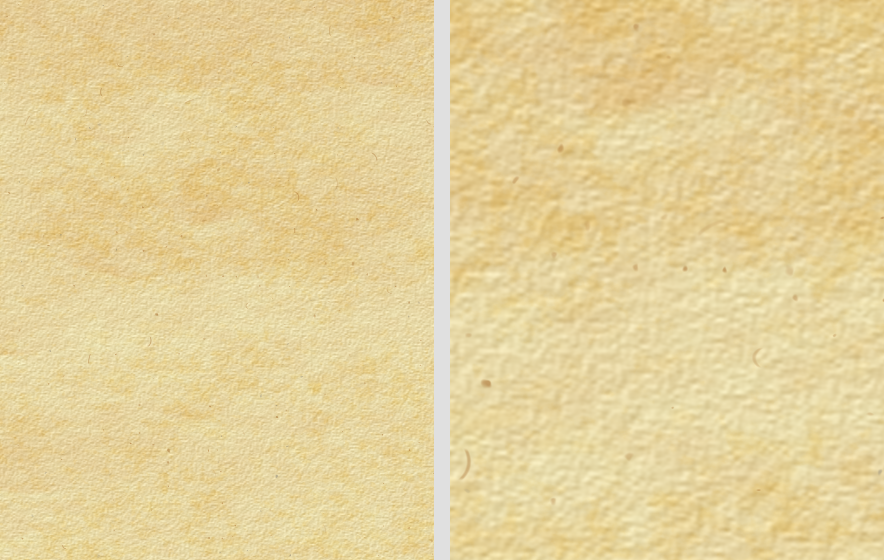
Left, the full canvas; right, a detail of the centre.
A Shadertoy shader for this texture:

```glsl
// Aged cream paper: cloudy tan and cream tones with soft bowl-shaped creases,
// ochre foxing flecks, a fine embossed grain, and scattered specks and fibres.
// Layered value noise gives the tones; loops of hashed shapes add the details.

#define TAN vec3(0.886, 0.780, 0.570)
#define CREAM vec3(0.912, 0.866, 0.675)
#define STAIN_SHIFT vec3(-0.008, -0.042, -0.110)
#define FIBRE_COLOR vec3(0.68, 0.47, 0.23)
#define GREY_SPECK vec3(0.60, 0.57, 0.49)
#define GRAIN_SCALE 330.0
#define GRAIN_DEPTH 0.092
#define CLOUD_CONTRAST 0.80
#define CREASE_DEPTH 0.52
#define CREASES 13
#define FIBRES 22
#define SPECK_CELLS 42.0

float hash(vec2 p) {
    vec3 a = fract(vec3(p.xyx) * 0.1031);
    a += dot(a, a.yzx + 33.33);
    return fract((a.x + a.y) * a.z);
}

vec2 hash2(vec2 p) {
    return vec2(hash(p + 17.3), hash(p + 71.9));
}

float noise(vec2 p) {
    vec2 i = floor(p), f = fract(p);
    f = f * f * (3.0 - 2.0 * f);
    return mix(mix(hash(i), hash(i + vec2(1, 0)), f.x),
               mix(hash(i + vec2(0, 1)), hash(i + vec2(1, 1)), f.x), f.y);
}

float fbm(vec2 p) {
    float sum = 0.0, amp = 0.5;
    for (int i = 0; i < 5; i++) {
        sum += amp * noise(p);
        p = mat2(1.6, 1.2, -1.2, 1.6) * p + 5.7;
        amp *= 0.5;
    }
    return sum / 0.97;
}

// Shadow above each curved edge, a narrower highlight below it
float creases(vec2 p, float aspect) {
    float sum = 0.0;
    float wobble = 0.035 * (fbm(p * 9.0) - 0.5);
    for (int i = 0; i < CREASES; i++) {
        vec2 id = vec2(float(i), 4.0);
        vec2 r = hash2(id);
        vec2 c = vec2(r.x * aspect, (float(i) + r.y) / float(CREASES));
        float halfWidth = mix(0.06, 0.14, hash(id + 9.0));
        float x = (p.x - c.x) / halfWidth;
        float tilt = hash(id + 23.0) - 0.4;
        float d = p.y - c.y - wobble - halfWidth * (0.22 * x * x + 0.4 * tilt * x);
        float shade = mix(0.6 * exp(min(d, 0.0) / 0.022),
                          -exp(-max(d, 0.0) / 0.035), smoothstep(-0.005, 0.006, d));
        sum += shade * exp(-1.6 * x * x) * mix(0.4, 1.0, hash(id + 41.0));
    }
    return sum;
}

// Rust spot with a ragged rim
float blot(vec2 p, vec2 c, float radius) {
    float d = length(p - c) / radius + 1.6 * (fbm(p * 60.0) - 0.5);
    return 1.0 - smoothstep(0.1, 1.2, d);
}

// Height difference towards the light at the upper left
float emboss(vec2 p) {
    return noise(p) - noise(p + vec2(-0.5, 0.9));
}

// Small dots on a jittered grid, denser along a faint vertical fold
vec2 specks(vec2 p, float aspect) {
    vec2 cell = floor(p * SPECK_CELLS), r = hash2(cell);
    vec2 d = fract(p * SPECK_CELLS) - 0.2 - 0.6 * r;
    float fold = exp(-pow((p.x - 0.5 * aspect) / 0.016, 2.0));
    float present = step(hash(cell + 5.0), 0.15 + 0.25 * fold);
    float radius = mix(0.03, 0.11, pow(hash(cell + 31.0), 3.0));
    d += 0.10 * (vec2(noise(p * 260.0), noise(p * 260.0 + 40.0)) - 0.5);
    float dist = length(d * vec2(1.0, mix(0.6, 1.5, r.y)));
    float mask = 1.0 - smoothstep(radius * 0.4, radius + 0.045, dist);
    return vec2(mask * present * mix(0.15, 0.65, r.x), step(0.72, hash(cell + 53.0)));
}

// Short bent hairs
float fibres(vec2 p, float aspect) {
    float mask = 0.0;
    for (int i = 0; i < FIBRES; i++) {
        vec2 id = vec2(float(i), 88.0);
        vec2 d = p - hash2(id) * vec2(aspect, 1.0);
        float a = 6.2832 * hash(id + 3.0);
        d = mat2(cos(a), sin(a), -sin(a), cos(a)) * d;
        float len = mix(0.004, 0.012, hash(id + 13.0));
        float bend = mix(-0.7, 0.7, hash(id + 29.0));
        float off = abs(d.y - bend * d.x * d.x / len);
        float hair = (1.0 - smoothstep(0.0002, 0.0018, off))
                   * (1.0 - smoothstep(0.8 * len, 1.1 * len, abs(d.x)));
        mask = max(mask, hair * mix(0.12, 0.45, hash(id + 37.0)));
    }
    return mask;
}

void mainImage(out vec4 fragColor, in vec2 fragCoord) {
    vec2 p = fragCoord / iResolution.y;
    float aspect = iResolution.x / iResolution.y;

    // Broad clouds, darker towards the top
    float tone = 0.70 + CLOUD_CONTRAST * (fbm(p * vec2(3.2, 5.0) + 2.0) - 0.5);
    tone += 0.7 * (fbm(p * vec2(30.0, 52.0)) - 0.5);
    tone -= 0.42 * smoothstep(0.55, 1.0, p.y);
    tone += CREASE_DEPTH * creases(p, aspect);
    vec3 color = mix(TAN, CREAM, clamp(tone, -0.2, 1.2));

    // Ochre flecks gathered in loose patches, and rust spots
    float patches = 0.35 * fbm(p * vec2(7.0, 9.0) + 31.0);
    float stain = 0.55 * smoothstep(0.45, 0.68, patches + 0.65 * fbm(p * vec2(48.0, 62.0)));
    stain += 0.65 * smoothstep(0.50, 0.72, patches + 0.65 * fbm(p * vec2(105.0, 125.0) + 9.0));
    stain += 0.9 * blot(p, vec2(0.727 * aspect, 0.307), 0.018);
    stain += 0.8 * blot(p, vec2(0.98 * aspect, 0.55), 0.035);
    color += STAIN_SHIFT * stain;

    // Embossed grain, stretched slightly sideways
    vec2 g = p * GRAIN_SCALE * vec2(0.75, 1.0);
    float grain = emboss(g) + 0.35 * emboss(g * 0.5 + 7.0) + 0.4 * emboss(g * 1.45 + 19.0);
    color += GRAIN_DEPTH * grain * vec3(0.75, 0.9, 1.1);

    // Specks and hairs
    vec2 speck = specks(p, aspect);
    color = mix(color, mix(FIBRE_COLOR, GREY_SPECK, speck.y), speck.x);
    color = mix(color, FIBRE_COLOR, fibres(p, aspect));
    fragColor = vec4(clamp(color, 0.0, 1.0), 1.0);
}
```
